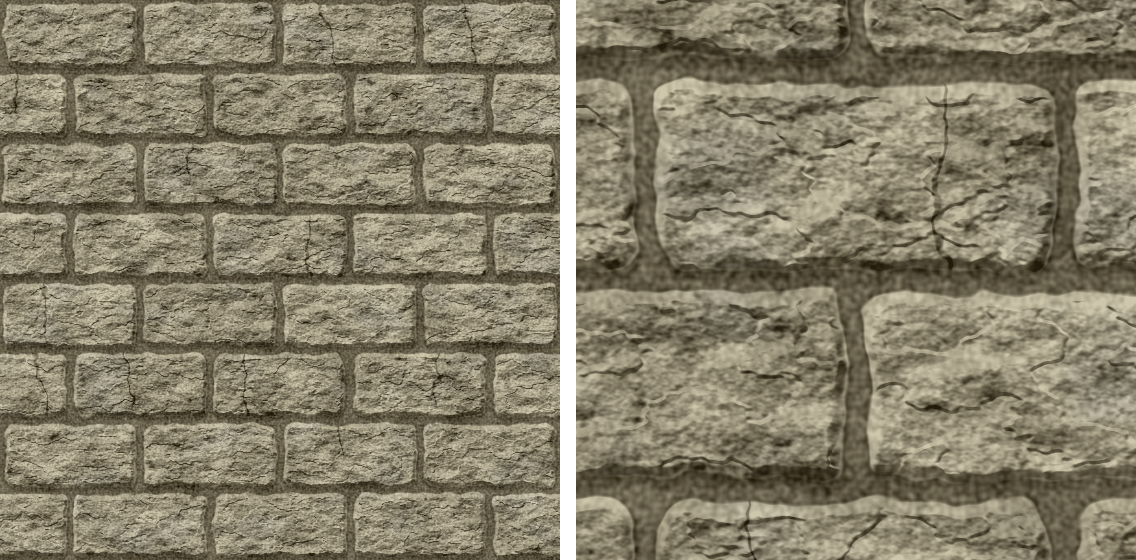
Left, the full canvas; right, a detail of the centre.
Write a WebGL 2 fragment shader that draws this texture.

```glsl
#version 300 es
precision highp float;
// Weathered stone blocks in running bond with recessed sandy mortar.
// Warped rounded boxes give the outlines; wrapped gradient noise gives the
// relief, which is lit from above by finite differences of a height field.
#define COLS 4.0
#define ROWS 8.0
#define HALF_GAP 0.0064
#define CORNER 0.016
#define BEVEL 0.008
#define RAGGED 0.011
#define RELIEF 0.005
#define LIGHT_GAIN 1.3
#define GRAIN 0.26
#define CRACKED 0.4
#define DARK vec3(0.21, 0.18, 0.11)
#define PALE vec3(0.71, 0.68, 0.58)

uniform vec2 u_resolution;
out vec4 fragColor;

struct Stone { float dist; vec2 local; vec2 id; };

// Integer hash of a cell, two values in 0..1
vec2 hash2(vec2 cell, float seed) {
  uvec2 v = uvec2(cell) + uint(seed) * uvec2(747u, 391u);
  for (int i = 0; i < 2; i++) {
    v = v * 1664525u + 12345u;
    v.x += v.y * 1664525u;
    v.y += v.x * 1664525u;
    v ^= v >> 16u;
  }
  return vec2(v & 65535u) / 65535.0;
}

// Gradient noise that wraps after freq cells
float corner(vec2 cell, vec2 offset, vec2 freq, float seed) {
  return dot(hash2(mod(cell, freq), seed) * 2.0 - 1.0, offset);
}

float noise(vec2 uv, vec2 freq, float seed) {
  vec2 p = uv * freq, c = floor(p), f = p - c;
  vec2 w = f * f * f * (f * (f * 6.0 - 15.0) + 10.0), e = vec2(1.0, 0.0);
  float low = mix(corner(c, f, freq, seed), corner(c + e.xy, f - e.xy, freq, seed), w.x);
  float high = mix(corner(c + e.yx, f - e.yx, freq, seed), corner(c + e.xx, f - e.xx, freq, seed), w.x);
  return 1.5 * mix(low, high, w.y);
}

float fbm(vec2 uv, vec2 freq, int octaves, float seed) {
  float sum = 0.0, amp = 0.5;
  for (int i = 0; i < octaves; i++) {
    sum += amp * noise(uv, freq, seed + float(i));
    freq *= 2.0;
    amp *= 0.5;
  }
  return sum;
}

// Signed distance to the ragged block around uv, with its local frame
Stone stoneAt(vec2 uv) {
  uv += RAGGED * vec2(fbm(uv, vec2(24.0), 3, 1.0), fbm(uv, vec2(24.0), 3, 11.0));
  vec2 grid = vec2(COLS, ROWS), p = uv * grid;
  p.x += 0.5 * (1.0 - mod(floor(p.y), 2.0));
  vec2 id = mod(floor(p), grid);
  vec2 local = (fract(p) - 0.5) / grid + 0.002 * (hash2(id, 21.0) - 0.5);
  vec2 size = 0.5 / grid - HALF_GAP - 0.0015 * (hash2(id, 22.0) - 0.5);
  float radius = CORNER * mix(0.6, 1.2, hash2(id, 23.0).x);
  vec2 q = abs(local) - size + radius;
  float dist = length(max(q, 0.0)) + min(max(q.x, q.y), 0.0) - radius;
  return Stone(dist, local, id);
}

// Raised face with rough relief and broken ledges
float height(vec2 uv) {
  float face = 1.0 - smoothstep(-BEVEL, 0.0, stoneAt(uv).dist);
  float rough = fbm(uv, vec2(24.0, 32.0), 5, 31.0);
  float ledge = smoothstep(-0.02, 0.04, fbm(uv, vec2(16.0, 26.0), 4, 41.0));
  return face * (0.003 + RELIEF * rough + 0.0013 * ledge) + 0.001 * rough;
}

// Wandering, near-vertical crack on some of the blocks
float crack(Stone s, vec2 uv, float pixel) {
  vec2 pick = hash2(s.id, 51.0), place = hash2(s.id, 52.0) - 0.5;
  float path = place.x * 0.17 + place.y * 0.5 * s.local.y + 0.016 * fbm(uv, vec2(32.0), 3, 53.0);
  float line = 1.0 - smoothstep(0.0004, 0.0012 + pixel, abs(s.local.x - path));
  float reach = smoothstep(-0.01, 0.01, s.local.y + pick.y * 0.09 - 0.02);
  return line * reach * step(pick.x, CRACKED);
}

void main() {
  vec2 uv = gl_FragCoord.xy / u_resolution;
  float pixel = 1.0 / min(u_resolution.x, u_resolution.y);
  Stone s = stoneAt(uv);
  float mask = 1.0 - smoothstep(-0.0008 - pixel, 0.0008 + pixel, s.dist);

  // Light from above, slightly left
  vec2 e = vec2(0.0015, 0.0);
  float h = height(uv);
  vec2 slope = (vec2(height(uv + e.xy), height(uv + e.yx)) - h) / e.x;
  float light = clamp(LIGHT_GAIN * dot(slope, vec2(0.35, -0.94)), -0.55, 0.22);
  float grain = GRAIN * (noise(uv, vec2(256.0), 61.0) + 0.6 * noise(uv, vec2(140.0), 62.0));

  // Stone tone: blotches, pits, cracks and a tone for each block
  float blotch = fbm(uv, vec2(14.0, 20.0), 5, 71.0);
  float pits = smoothstep(0.18, 0.42, fbm(uv, vec2(36.0, 44.0), 4, 81.0));
  float stone = 0.74 + 0.5 * blotch + light + grain + 0.1 * (hash2(s.id, 91.0).x - 0.5);
  stone -= 0.35 * pits + 0.45 * crack(s, uv, pixel);

  // Mortar tone: grit, contact darkening and the shadow cast by the block above
  float shadow = 1.0 - smoothstep(-0.002, 0.004, stoneAt(uv + vec2(-0.001, 0.006)).dist);
  float mortar = 0.42 + 1.1 * grain + 0.3 * blotch;
  mortar -= 0.2 * exp(-max(s.dist, 0.0) / 0.002) + 0.17 * shadow;

  float tone = clamp(mix(mortar, stone, mask), -0.15, 1.2);
  vec3 color = mix(DARK, PALE, tone);
  float patina = smoothstep(0.0, 0.3, fbm(uv, vec2(8.0, 12.0), 3, 95.0));
  color = mix(color, vec3(dot(color, vec3(0.33))) * 1.02, 0.2 * patina * mask);
  fragColor = vec4(color, 1.0);
}
```
